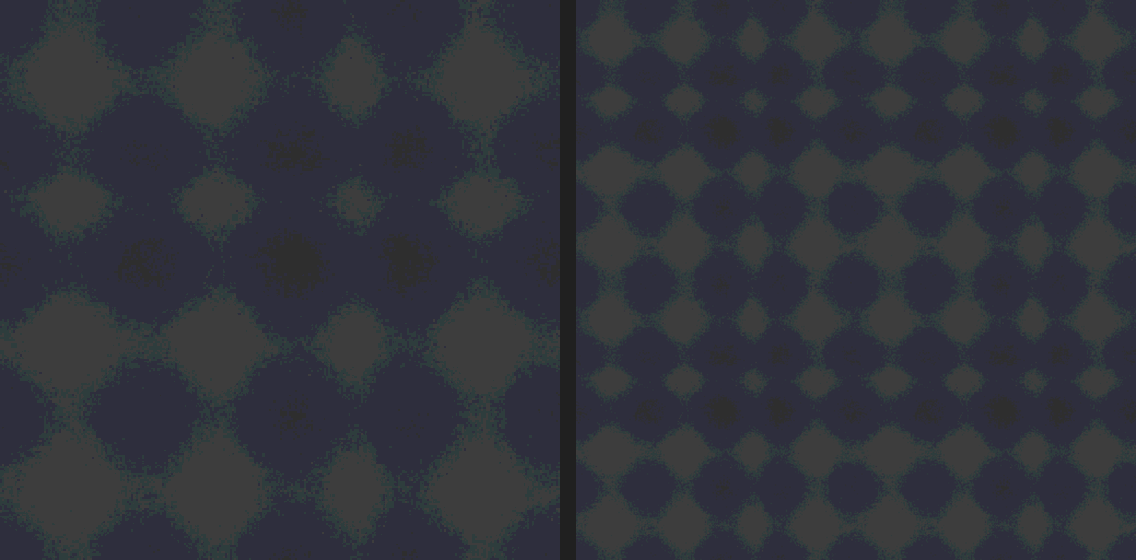
Left, the tile; right, the same tile 2 across and 2 down.
A Shadertoy shader for this pattern:

```glsl
// Dim woven plaid of soft blots, four columns by four rows, posterised per channel with blocky grain.

const float DARK = 0.18;                          // lower level of every channel
const float LIGHT = 0.24;                         // upper level of every channel
const vec3 THRESHOLD = vec3(1.16, 0.95, -0.06);   // tone at which R, G, B step up
const float SOFTNESS = 0.002;                     // width of the step, in tone
const float PEAK_SHARPNESS = 1.25;
const float GRAIN_CELLS = 256.0;
const float GRAIN = 0.18;
const float BLOCK_GRAIN = 0.16;
const float BLOTCH = 0.34;
const float CHANNEL_GRAIN = 0.06;
const float SPECK_RATE = 0.03;
const float SPECK = 0.5;

const int KEYS = 8;
// Alternating crests and troughs: position, height
const vec2 COLUMNS[KEYS] = vec2[KEYS](
    vec2(0.126, 1.09), vec2(0.260, 0.17), vec2(0.387, 1.06), vec2(0.527, -0.04),
    vec2(0.638, 0.78), vec2(0.723, 0.03), vec2(0.859, 1.09), vec2(0.983, 0.19));
const vec2 ROWS[KEYS] = vec2[KEYS](
    vec2(0.128, 0.95), vec2(0.258, 0.03), vec2(0.388, 0.94), vec2(0.531, -0.31),
    vec2(0.642, 0.58), vec2(0.723, -0.16), vec2(0.857, 0.84), vec2(0.985, 0.02));

float hash(vec2 cell, float seed) {
    uvec3 v = uvec3(cell.x, cell.y, seed) * uvec3(1597u, 51749u, 7919u);
    uint h = v.x ^ (v.y << 3) ^ (v.z << 7);
    h = (h ^ (h >> 15)) * 73244475u;
    h = (h ^ (h >> 13)) * 73244475u;
    h ^= h >> 16;
    return float(h & 65535u) / 65535.0;
}

// Value noise wrapping over the unit square
float wrapNoise(vec2 uv, vec2 cells, float seed) {
    vec2 p = uv * cells;
    vec2 i = floor(p);
    vec2 f = smoothstep(0.0, 1.0, p - i);
    vec2 a = mod(i, cells);
    vec2 b = mod(i + 1.0, cells);
    return mix(mix(hash(a, seed), hash(vec2(b.x, a.y), seed), f.x),
               mix(hash(vec2(a.x, b.y), seed), hash(b, seed), f.x), f.y);
}

// Periodic curve through the keys with narrow crests and wide troughs
float profile(float x, vec2 keys[KEYS]) {
    float height = 0.0;
    for (int i = 0; i < KEYS; i++) {
        vec2 a = keys[i];
        vec2 b = keys[(i + 1) % KEYS];
        float span = fract(b.x - a.x);
        float d = fract(x - a.x);
        if (d < span) {
            float t = b.y > a.y ? d / span : 1.0 - d / span;
            float rise = pow(smoothstep(0.0, 1.0, t), PEAK_SHARPNESS);
            height = mix(min(a.y, b.y), max(a.y, b.y), rise);
        }
    }
    return height;
}

void mainImage(out vec4 fragColor, in vec2 fragCoord) {
    vec2 uv = fract(fragCoord / iResolution.xy);
    vec2 cell = floor(uv * GRAIN_CELLS);
    vec2 cellUv = (cell + 0.5) / GRAIN_CELLS;

    // Crossed bands
    float tone = profile(uv.x, COLUMNS) + profile(uv.y, ROWS);

    // Fine grain, short streaks along both axes, broader blotches and stray specks
    float fine = hash(cell, 1.0) + hash(cell, 2.0) - 1.0;
    float blocks = hash(floor(cell / vec2(4.0, 1.0)), 10.0)
                 + hash(floor(cell / vec2(1.0, 4.0)), 11.0)
                 + hash(floor(cell / 2.0), 12.0) - 1.5;
    float blotch = 0.5 * wrapNoise(cellUv, vec2(72.0, 96.0), 3.0)
                 + 0.5 * wrapNoise(cellUv, vec2(32.0, 44.0), 4.0) - 0.5;
    float speck = step(hash(cell, 5.0), SPECK_RATE) * (hash(cell, 6.0) * 2.0 - 1.0);
    tone += GRAIN * fine + BLOCK_GRAIN * blocks + BLOTCH * blotch + SPECK * speck;

    // Each channel steps at its own tone
    vec3 channelGrain = vec3(hash(cell, 7.0), hash(cell, 8.0), hash(cell, 9.0)) - 0.5;
    vec3 level = smoothstep(THRESHOLD - SOFTNESS, THRESHOLD + SOFTNESS,
                            tone + CHANNEL_GRAIN * channelGrain);
    fragColor = vec4(mix(vec3(DARK), vec3(LIGHT), level), 1.0);
}
```
